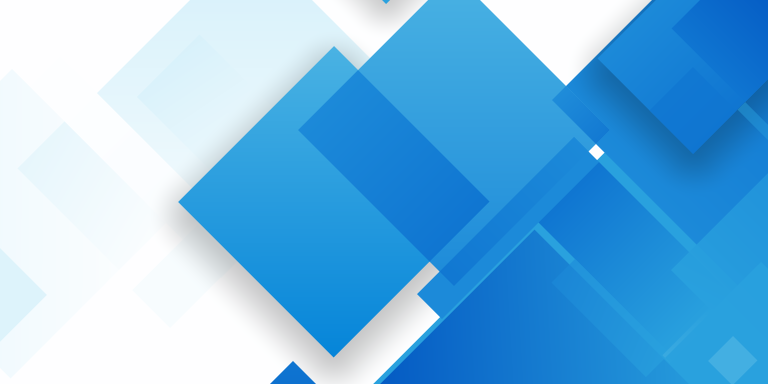
This background is drawn by a WebGL 1 fragment shader. Its source:

```glsl
precision highp float;

uniform vec2 u_resolution;

// Palette
const vec3 WHITE = vec3(0.995, 0.997, 1.0);
const vec3 MIST = vec3(0.96, 0.985, 0.995);
const vec3 PALE = vec3(0.83, 0.94, 0.98);
const vec3 SKY = vec3(0.29, 0.70, 0.89);
const vec3 CYAN = vec3(0.16, 0.63, 0.87);
const vec3 AZURE = vec3(0.11, 0.54, 0.85);
const vec3 BLUE = vec3(0.06, 0.46, 0.82);
const vec3 COBALT = vec3(0.01, 0.34, 0.76);

// Gradient directions along the two diagonals
const vec2 DOWN = vec2(0.5, -0.5);
const vec2 RIGHT = vec2(0.5, 0.5);
const vec2 FALLING = vec2(1.0, 0.0);
const vec2 RISING = vec2(0.0, 1.0);

// Tiles in diagonal units: falling min, rising min, falling max, rising max
const vec4 FRONT = vec4(0.990, -0.062, 1.800, 0.750);
const vec4 BACK = vec4(1.115, 0.4375, 1.927, 1.250);
const vec4 BAR = vec4(1.852, 0.320, 1.982, 1.138);
const vec4 GROUND = vec4(1.972, -1.2, 3.2, 2.2);
const vec4 EAST = vec4(1.698, 1.177, 2.9, 2.1);
const vec4 SOUTH = vec4(1.990, -0.1, 3.0, 0.794);
const vec4 MIDDLE = vec4(1.980, 0.823, 2.664, 1.138);
const vec4 CORNER = vec4(1.708, 1.404, 2.206, 2.1);
const vec4 CORNER_TOP = vec4(1.823, 1.675, 2.206, 2.1);
const vec4 CORNER_LOW = vec4(1.979, 1.404, 2.206, 1.630);
const vec4 LOWER_EAST = vec4(2.451, 1.044, 3.0, 2.0);
const vec4 LAST = vec4(2.664, 0.800, 3.1, 1.300);
const vec4 TOP_TIP = vec4(0.700, 0.995, 1.016, 1.300);
const vec4 BOTTOM_TIP = vec4(1.703, -0.600, 2.100, -0.177);
const vec4 PALE_TOP = vec4(0.495, 0.010, 1.300, 0.8125);
const vec4 PALE_LEFT = vec4(0.211, -0.958, 1.013, -0.148);

const float SHADOW_DROP = 0.035;
const float SHADOW_INSET = 0.06;

vec2 q;      // diagonal coordinates: falling, rising
vec3 color;
float edge;  // edge softness, one pixel wide

// Area shared by two tiles
vec4 overlap(vec4 a, vec4 b) {
  return vec4(max(a.xy, b.xy), min(a.zw, b.zw));
}

// Blend a tile with a linear gradient over the color so far
void tile(vec4 r, vec3 from, vec3 to, vec2 axis, float alpha) {
  vec2 inside = min(q - r.xy, r.zw - q);
  vec2 cover = clamp(inside / edge + 0.5, 0.0, 1.0);
  vec2 f = (q - r.xy) / (r.zw - r.xy) - 0.5;
  float t = clamp(dot(axis, f) + 0.5, 0.0, 1.0);
  color = mix(color, mix(from, to, t), cover.x * cover.y * alpha);
}

// Soft shadow dropped below a tile
void shadow(vec4 r, float blur, float strength) {
  vec2 center = 0.5 * (r.xy + r.zw) + vec2(SHADOW_DROP, -SHADOW_DROP);
  vec2 halfSize = 0.5 * (r.zw - r.xy) - SHADOW_INSET;
  float d = length(max(abs(q - center) - halfSize, 0.0));
  color *= 1.0 - strength * (1.0 - smoothstep(0.0, blur, d));
}

void main() {
  vec2 p = gl_FragCoord.xy / u_resolution.y;
  q = vec2(p.x + 1.0 - p.y, p.x - 1.0 + p.y);
  edge = 1.5 / u_resolution.y;
  color = WHITE;

  // Pale tiles on the left
  tile(vec4(0.26, -0.148, 1.30, 0.010), WHITE, MIST, FALLING, 0.6);
  tile(PALE_TOP, PALE, MIST, DOWN, 1.0);
  tile(vec4(0.609, 0.104, 1.20, 0.430), PALE, MIST, FALLING, 0.6);
  tile(PALE_LEFT, PALE, WHITE, RIGHT, 0.55);
  tile(vec4(0.484, -0.393, 1.013, -0.148), PALE, MIST, FALLING, 0.4);
  tile(vec4(-0.30, -1.30, 0.890, -0.646), PALE, PALE, DOWN, 0.7);
  tile(vec4(1.100, -0.411, 1.297, -0.070), MIST, MIST, DOWN, 0.8);

  // Tips at the top and bottom borders
  shadow(TOP_TIP, 0.17, 0.20);
  tile(TOP_TIP, SKY, CYAN, DOWN, 1.0);
  shadow(FRONT, 0.20, 0.22);
  tile(BOTTOM_TIP, BLUE, COBALT, DOWN, 1.0);

  // Blue ground on the right, seen as thin streaks between tiles
  tile(GROUND, CYAN, CYAN, DOWN, 1.0);
  tile(SOUTH, COBALT, CYAN, RIGHT, 1.0);
  tile(MIDDLE, BLUE, CYAN, FALLING, 1.0);
  tile(vec4(2.172, 0.700, 2.664, 0.823), AZURE, CYAN, FALLING, 0.6);
  tile(EAST, AZURE, BLUE, RISING, 1.0);

  // Large central tiles and their darker overlaps
  tile(BACK, SKY, AZURE, DOWN, 1.0);
  tile(BAR, AZURE, AZURE, RISING, 1.0);
  tile(overlap(BACK, BAR), BLUE, AZURE, RISING, 0.9);
  tile(overlap(BACK, EAST), AZURE, BLUE, FALLING, 0.9);
  tile(FRONT, SKY, vec3(0.02, 0.52, 0.85), DOWN, 1.0);
  tile(overlap(FRONT, BACK), AZURE, BLUE, FALLING, 1.0);

  // Upper right corner
  shadow(CORNER, 0.20, 0.22);
  tile(vec4(2.206, 1.635, 2.6, 1.675), CYAN, AZURE, FALLING, 0.5);
  tile(CORNER, AZURE, BLUE, FALLING, 1.0);
  tile(CORNER_LOW, BLUE, BLUE, DOWN, 0.7);
  tile(CORNER_TOP, BLUE, COBALT, RISING, 1.0);

  // Lower right corner
  tile(LOWER_EAST, CYAN, AZURE, RISING, 0.9);
  tile(vec4(2.650, 0.800, 2.690, 1.044), SKY, CYAN, RISING, 0.5);
  tile(LAST, CYAN, CYAN, DOWN, 0.9);
  tile(vec4(2.784, 0.904, 2.911, 1.034), SKY, SKY, DOWN, 0.8);

  gl_FragColor = vec4(color, 1.0);
}
```
